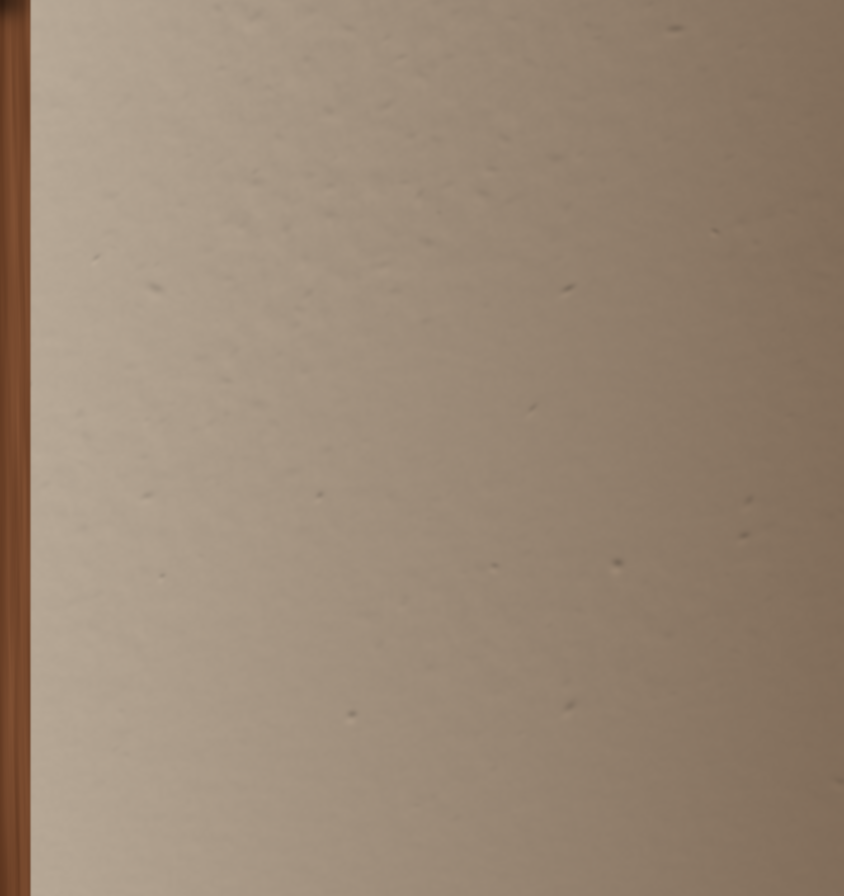
Reproduce this texture procedurally as a Shadertoy shader.

```glsl
const vec3 PLASTER_LIT = vec3(0.722, 0.665, 0.595);
const vec3 PLASTER_SHADE = vec3(0.508, 0.428, 0.353);
const vec3 WOOD_LIGHT = vec3(0.53, 0.335, 0.215);
const vec3 WOOD_DARK = vec3(0.34, 0.19, 0.105);
const float WOOD_WIDTH = 0.034;

// Hashes and value noise
float hash(vec2 p) {
    vec3 q = fract(p.xyx * vec3(0.1031, 0.1030, 0.0973));
    q += dot(q, q.yzx + 33.33);
    return fract((q.x + q.y) * q.z);
}

vec2 hash2(vec2 p) {
    return vec2(hash(p), hash(p + 71.7));
}

float noise(vec2 p) {
    vec2 cell = floor(p);
    vec2 f = fract(p);
    f = f * f * (3.0 - 2.0 * f);
    float low = mix(hash(cell), hash(cell + vec2(1, 0)), f.x);
    float high = mix(hash(cell + vec2(0, 1)), hash(cell + vec2(1, 1)), f.x);
    return mix(low, high, f.y);
}

float fbm(vec2 p, int octaves) {
    float sum = 0.0, amplitude = 0.5;
    for (int i = 0; i < octaves; i++) {
        sum += amplitude * noise(p);
        p = mat2(1.6, 1.2, -1.2, 1.6) * p + 17.3;
        amplitude *= 0.5;
    }
    return sum;
}

// Soft elongated spot, tilted by angle
float spot(vec2 d, float angle, vec2 radius) {
    float c = cos(angle), s = sin(angle);
    d = vec2(c * d.x + s * d.y, c * d.y - s * d.x) / radius;
    return exp(-dot(d, d));
}

// Scattered dents: shaded hollow with a lit lower lip
float dents(vec2 p, float cells, float density, float size, float seed) {
    vec2 home = floor(p * cells);
    float shade = 0.0;
    for (int y = -1; y <= 1; y++) {
        for (int x = -1; x <= 1; x++) {
            vec2 cell = home + vec2(x, y);
            vec2 key = cell + seed;
            float present = step(hash(key + 5.1), density);
            vec2 d = p - (cell + hash2(key)) / cells;
            float angle = mix(-0.5, 0.9, hash(key + 13.7));
            float scale = size * mix(0.6, 1.15, hash(key + 29.3));
            vec2 radius = scale * vec2(mix(1.0, 1.7, hash(key + 41.9)), 0.75);
            float depth = mix(0.35, 1.0, hash(key + 53.2));
            float hollow = spot(d, angle, radius);
            float lip = spot(d + scale * vec2(0.5, 1.6), angle, radius * 1.1);
            shade += present * depth * (0.4 * lip - hollow);
        }
    }
    return shade;
}

// Fine relief, lit from below
float relief(vec2 p, float frequency) {
    vec2 toLight = vec2(-0.25, -0.6);
    vec2 q = p * frequency;
    return fbm(q - 0.5 * toLight, 3) - fbm(q + 0.5 * toLight, 3);
}

vec3 plaster(vec2 p, float across) {
    float drift = 0.05 * (fbm(p * 3.0, 3) - 0.45) - 0.03 * (p.y - 0.5);
    vec3 color = mix(PLASTER_LIT, PLASTER_SHADE, clamp(across + drift, 0.0, 1.0));

    // Rough patches, strongest above the middle
    float upper = spot(p - vec2(0.38, 0.86), -0.5, vec2(0.3, 0.36));
    float patches = smoothstep(0.36, 0.62, fbm(p * 5.0 + 8.4, 3));
    float rough = clamp(0.15 + 0.45 * patches + 0.6 * upper, 0.0, 1.0);

    float shade = 0.05 * rough * relief(p, 48.0);
    shade += 0.02 * relief(p * vec2(0.6, 1.0), 85.0);
    shade += 0.055 * rough * dents(p, 30.0, 0.42, 0.0058, 3.0);
    shade += 0.17 * dents(p, 7.0, 0.32, 0.0056, 23.0);
    shade += 0.012 * (noise(p * 190.0) - 0.5);
    return color * (1.0 + shade);
}

vec3 wood(vec2 p) {
    float sway = 0.012 * (noise(vec2(2.0, p.y * 5.0)) - 0.5);
    float x = p.x + sway;
    float grain = fbm(vec2(x * 130.0, p.y * 4.0), 3);
    float streak = noise(vec2(x * 260.0, p.y * 9.0));
    float tone = 0.15 + 0.8 * grain + 0.3 * streak;
    tone *= mix(0.45, 1.05, smoothstep(0.0, 0.014, p.x));
    vec3 color = mix(WOOD_DARK, WOOD_LIGHT, clamp(tone, 0.0, 1.0));
    float corner = spot(p - vec2(0.0, 1.0), 0.0, vec2(0.03, 0.02));
    return color * (1.0 - 0.5 * corner);
}

void mainImage(out vec4 fragColor, in vec2 fragCoord) {
    vec2 p = fragCoord / iResolution.y;
    float across = fragCoord.x / iResolution.x;
    float edge = smoothstep(-0.0018, 0.0018, p.x - WOOD_WIDTH);
    vec3 color = mix(wood(p), plaster(p, across), edge);
    fragColor = vec4(color, 1.0);
}
```
